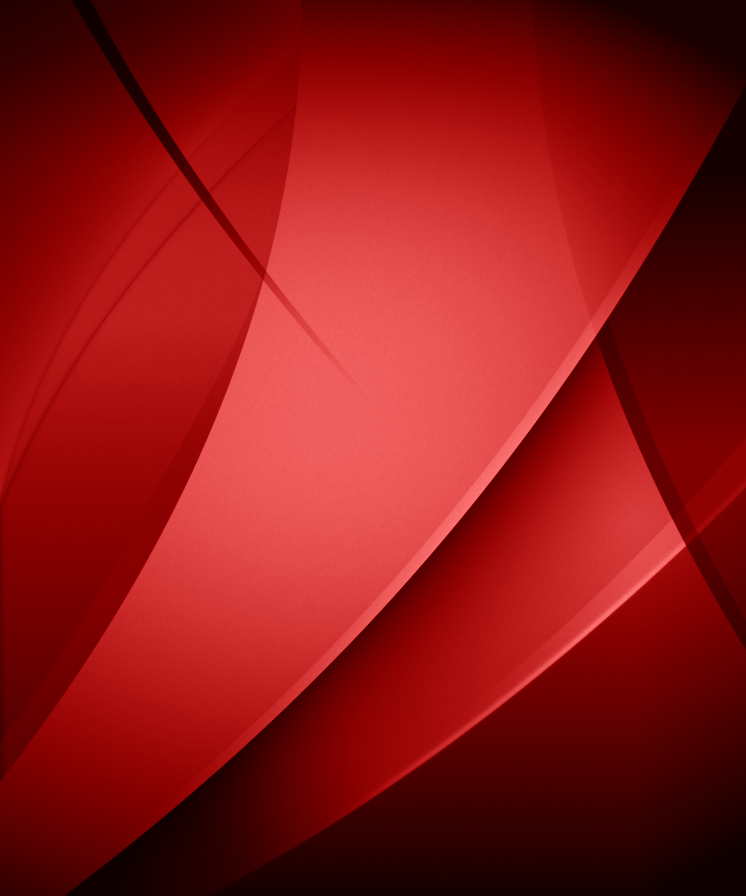
Write a Shadertoy shader that draws this background.

```glsl
// Glossy red backdrop of overlapping curved sheets with soft glows and shadows.
// Each sheet is bounded by a polynomial curve; its brightness is a simple gradient,
// layered by smooth masks and finally turned into a red-to-pink tone.

// Antialiased coverage of the positive side of a signed distance
float cover(float d) {
    return smoothstep(-1.0, 1.0, d * iResolution.x);
}

float hash(vec2 p) {
    return fract(sin(dot(p, vec2(12.99, 78.23))) * 43758.5);
}

// Boundary curves: x as a function of height, or height as a function of x
float ridgeX(float y) { return 0.086 + y * (1.59 + y * (-0.891 + 0.276 * y)); }
float leftX(float y)  { y -= 0.1276; return y * (0.93 - 0.535 * y); }
float rightX(float y) { y = 1.0 - y; return 0.714 + y * (0.046 + 0.48 * y); }
float outerArcX(float y) { y = max(y - 0.44, 0.0); return y * (0.27 + 1.02 * y); }
float innerArcX(float y) { y = max(y - 0.4336, 0.0); return y * (0.48 + 0.9 * y); }
float footY(float x) { x -= 0.406; return 0.06 + x * (0.5 + 0.28 * x); }

// Central glow, fading faster towards the top than the bottom
float centerLight(vec2 p) {
    float up = max(p.y - 0.52, 0.0), down = max(0.52 - p.y, 0.0);
    float side = p.x - 0.45;
    return 0.94 - 5.8 * up * up * up - 2.2 * down * down - 0.8 * side * side;
}

// Left sheet with two thin arcs and a glow outside them
float leftLight(vec2 p) {
    float up = max(p.y - 0.68, 0.0);
    float sheet = 0.75 - 0.9 * max(0.64 - p.y, 0.0) - 4.5 * up * up;
    float outer = outerArcX(p.y) - p.x;
    float inner = innerArcX(p.y) - p.x;
    float glow = 0.7 * exp(-2.6 * max(outer, 0.0));
    glow *= 1.0 - 0.35 * smoothstep(0.8, 1.0, p.y);
    float light = mix(sheet, mix(sheet, glow, 0.5), cover(inner));
    light = mix(light, glow, cover(outer));
    float arcFade = 1.0 - smoothstep(0.75, 0.95, p.y);
    light -= arcFade * 0.1 * exp(-abs(inner) * 350.0);
    light -= arcFade * 0.07 * exp(-abs(outer) * 350.0);
    // Translucent strip along the right border
    float strip = cover(p.x - leftX(p.y) + 0.04 * smoothstep(0.75, 0.4, p.y));
    return light + strip * mix(0.05, -0.04, smoothstep(0.3, 0.5, p.y));
}

// Sheets below the ridge: shaded channel, right corner and dark foot
float lowerLight(vec2 p) {
    float right = p.x - rightX(p.y);
    float shade = exp(-max(p.x - ridgeX(p.y), 0.0) / 0.07);
    float reach = distance(p, vec2(0.85, 0.42));
    float channel = 0.87 - 0.6 * reach - 0.3 * smoothstep(0.42, 0.7, reach);
    channel *= 1.0 - 0.55 * shade;

    float corner = 0.5 - 1.35 * max(p.y - 0.5, 0.0);
    float band = cover(right) * cover(0.024 - right);
    float light = mix(channel, max(corner, 0.08), cover(right));

    // Light strip just above the foot
    float t = p.x - 0.406;
    float above = p.y - footY(p.x);
    float strip = cover(0.02 + 0.1 * t * t - above);
    light += 0.06 * strip * smoothstep(0.55, 0.85, p.x);

    float foot = 0.08 + 1.55 * p.y - 0.7 * max(p.x - 0.85, 0.0);
    foot *= 1.0 - 0.3 * cover(right);
    light = mix(light, foot, cover(-above));
    light *= 1.0 - 0.2 * band;

    // Bright rim on the foot curve
    float rim = exp(-pow((above - 0.004) * 200.0, 2.0));
    return light + 0.15 * rim * smoothstep(0.4, 0.6, p.x) * (1.0 - 0.5 * smoothstep(0.75, 0.95, p.x));
}

void mainImage(out vec4 fragColor, in vec2 fragCoord) {
    vec2 p = fragCoord / iResolution.xy;
    float right = p.x - rightX(p.y);
    float ridge = ridgeX(p.y) - p.x;

    // Upper sheets
    float light = centerLight(p);
    float dim = light - 0.03 - 0.7 * max(right, 0.0);
    light = mix(light, max(dim, 0.1), cover(right));
    light = mix(light, leftLight(p), cover(leftX(p.y) - p.x));

    // Tapered dark streak from the top left
    float drop = 1.0 - p.y;
    float streak = abs(p.x - 0.109 - drop * (0.66 + 0.45 * drop));
    float strength = 0.62 * (1.0 - smoothstep(0.12, 0.36, drop))
                   + 0.09 * (1.0 - smoothstep(0.32, 0.456, drop));
    light *= 1.0 - strength * cover(mix(0.012, 0.004, drop / 0.456) - streak);

    // Highlight along the ridge, then everything beneath it
    float shine = smoothstep(0.0, 0.25, p.y) * smoothstep(0.92, 0.6, p.y);
    light += 0.09 * shine * cover(0.021 - ridge) * mix(1.0, 0.6, ridge / 0.021);
    light = mix(lowerLight(p), light, cover(ridge));

    // Fine grain and tone curve
    light += 0.012 * (hash(floor(p * vec2(426.0, 512.0))) - 0.5);
    light = clamp(light, 0.06, 1.0);
    float pink = max(light - 0.5, 0.0);
    fragColor = vec4(light, vec2(1.9 * pink * pink), 1.0);
}
```
